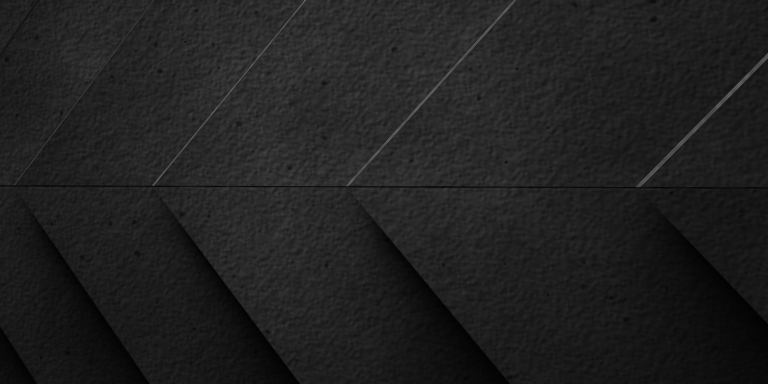
A Shadertoy shader for this texture:

```glsl
// Dark stone planks in a receding chevron, with lit upper bevels and shaded lower steps.
#define SEAM_Y 0.516
#define SEAM_HALF 0.0014
#define FIRST_EDGE -1
#define LAST_EDGE 3
#define GRAIN_SCALE 165.0
#define GRAIN_DEPTH 0.62
#define PIT_SCALE 15.0
#define BASE_LIGHT 0.078
#define GLOW_LIGHT 0.088
#define STONE_TINT vec3(0.985, 1.0, 0.985)
#define BEVEL_COLOR vec3(0.36, 0.36, 0.35)

const mat2 TURN = mat2(0.8, 0.6, -0.6, 0.8);

float hash(vec2 p) {
    vec3 q = fract(p.xyx * 0.1031);
    q += dot(q, q.yzx + 33.33);
    return fract((q.x + q.y) * q.z);
}

float noise(vec2 p) {
    vec2 i = floor(p), f = fract(p);
    f = f * f * (3.0 - 2.0 * f);
    return mix(mix(hash(i), hash(i + vec2(1, 0)), f.x),
               mix(hash(i + vec2(0, 1)), hash(i + vec2(1, 1)), f.x), f.y);
}

float fbm(vec2 p) {
    float sum = 0.0, amp = 0.5;
    for (int i = 0; i < 4; i++) {
        sum += amp * noise(p);
        p = TURN * p * 2.03 + 17.7;
        amp *= 0.5;
    }
    return sum;
}

// Turned octaves keep the grain free of a visible lattice
float stoneHeight(vec2 p) {
    vec2 turned = TURN * p;
    return 0.5 * noise(turned) + 0.3 * noise(TURN * turned * 0.61 + 31.0)
         + 0.2 * noise(p * 0.33 + 57.0);
}

// Small dark holes, one candidate per cell
float pits(vec2 p) {
    vec2 cell = floor(p);
    vec2 center = 0.25 + 0.5 * vec2(hash(cell + 3.1), hash(cell + 8.7));
    float radius = mix(0.04, 0.15, hash(cell + 5.3));
    float wobble = 0.08 * (noise(p * 9.0) - 0.5);
    float dist = length(fract(p) - center) + wobble;
    return step(0.76, hash(cell)) * (1.0 - smoothstep(radius * 0.2, radius, dist));
}

// Where edge k meets the seam; spacing grows by perspective
float edgeFoot(float k) {
    return -2.129 + 15.156 / (7.0 - k);
}

void mainImage(out vec4 fragColor, in vec2 fragCoord) {
    vec2 p = fragCoord / iResolution.y;
    float aa = 1.0 / iResolution.y;
    float seam = p.y - SEAM_Y + 0.0026 * p.x;
    float rise = abs(seam);
    bool upper = seam > 0.0;

    // Plank edges: bevels above the seam, shadows below
    float plank = -2.0, shade = 1.0, bevel = 0.0, bevelLight = 0.0, lift = 0.0;
    for (int k = FIRST_EDGE; k <= LAST_EDGE; k++) {
        float foot = edgeFoot(float(k));
        float slope = upper ? 0.743 + foot * (0.21 - 0.038 * foot)
                            : 0.681 + 0.167 * foot;
        float d = (p.x - foot - slope * rise) * inversesqrt(1.0 + slope * slope);
        float within = smoothstep(-aa, aa, d);
        plank += step(0.0, d);
        if (upper) {
            float halfWidth = 0.0014 + 0.0022 * max(foot, 0.0);
            float ridge = 1.0 - smoothstep(halfWidth - 0.5 * aa, halfWidth + aa, abs(d));
            bevel = max(bevel, ridge);
            bevelLight += ridge * smoothstep(-0.5, 0.35, foot);
            lift += (1.0 - within) * exp(min(d, 0.0) * 7.0);
        } else {
            float reach = 0.008 + rise * (0.15 + 0.15 * max(foot, 0.0));
            float shadow = exp(min(d, 0.0) / reach) * smoothstep(-0.05, 0.17, rise);
            shade *= 1.0 - 0.92 * shadow * (1.0 - within);
        }
    }

    // Broad light, plank variation and mottling
    vec2 q = (p - vec2(0.85, 0.75)) * vec2(1.15, 1.2);
    float tone = BASE_LIGHT + GLOW_LIGHT * exp(-dot(q, q));
    vec2 plankId = vec2(plank + 7.0, upper ? 2.0 : 5.0);
    vec2 stone = p / (1.0 + 0.13 * p.x) + plankId * 3.7;
    tone *= 0.95 + 0.1 * hash(plankId) + 0.12 * lift;
    tone *= 0.8 + 0.46 * fbm(stone * 5.0);

    // Embossed grain and pits
    vec2 g = stone * GRAIN_SCALE;
    vec2 lightStep = vec2(-0.35, 0.45);
    float relief = stoneHeight(g - lightStep) - stoneHeight(g + lightStep);
    tone *= 1.0 + GRAIN_DEPTH * (relief + 0.5 * (stoneHeight(g * 0.7) - 0.5));
    tone *= 1.0 - 0.5 * pits(stone * PIT_SCALE);
    vec3 color = STONE_TINT * tone * shade;

    // Worn bevel lines
    float wear = 0.8 + 0.3 * noise(p * 70.0);
    color = mix(color, BEVEL_COLOR * min(bevelLight, 1.0) * wear, bevel * 0.9);

    // Horizontal joint with a faint lit lip below it
    float lip = 1.0 - smoothstep(0.0, 0.003, abs(seam + 0.006));
    color += 0.035 * lip * noise(vec2(p.x * 30.0, 4.0));
    float joint = 1.0 - smoothstep(SEAM_HALF - 0.5 * aa, SEAM_HALF + 0.7 * aa, rise);
    color = mix(color, vec3(0.02), joint * (0.6 + 0.4 * noise(vec2(p.x * 25.0, 9.0))));

    fragColor = vec4(clamp(color, 0.0, 1.0), 1.0);
}
```
